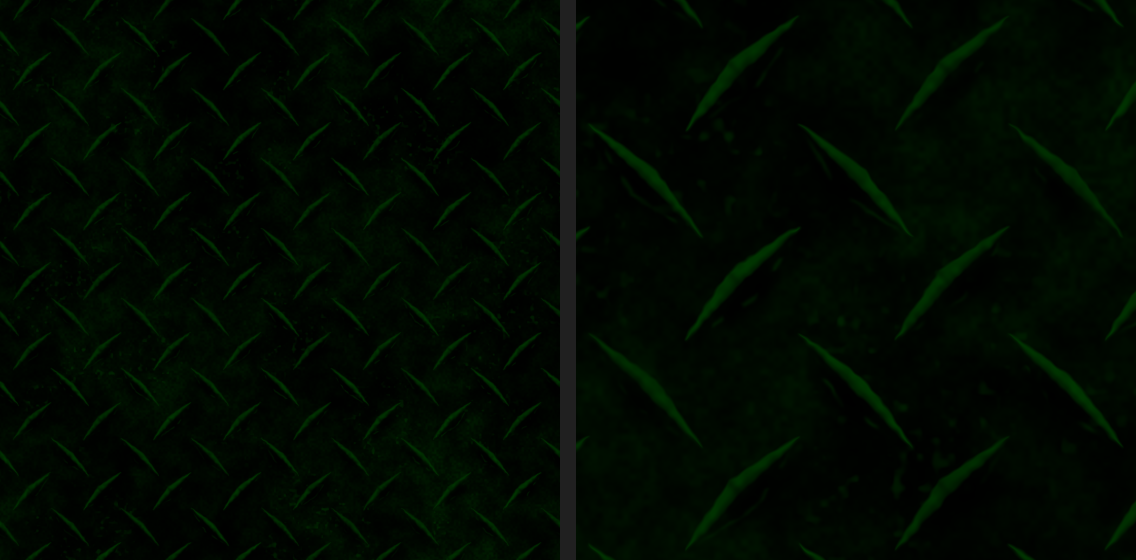
Left, the full canvas; right, a detail of the centre.
A Shadertoy shader for this texture:

```glsl
// Dark green diamond tread plate: 8 by 8 pairs of slanted raised lugs on grimy metal.

float hash(vec2 p) {
    vec3 q = fract(vec3(p.xyx) * 0.1031);
    q += dot(q, q.yzx + 33.33);
    return fract((q.x + q.y) * q.z);
}

// Value noise on uv 0..1 that wraps after a whole number of lattice cells.
float wrapNoise(vec2 uv, float cells) {
    vec2 p = uv * cells, i = floor(p), f = fract(p);
    f = f * f * (3.0 - 2.0 * f);
    vec2 a = mod(i, cells), b = mod(i + 1.0, cells);
    float seed = cells * 1.7;
    return mix(mix(hash(a + seed), hash(vec2(b.x, a.y) + seed), f.x),
               mix(hash(vec2(a.x, b.y) + seed), hash(b + seed), f.x), f.y);
}

float fbm(vec2 uv, float cells) {
    float sum = 0.0, weight = 0.5;
    for (int k = 0; k < 5; k++) {
        sum += weight * wrapNoise(uv, cells);
        weight *= 0.6;
        cells *= 2.0;
    }
    return sum / 1.153;
}

// Adds one lattice of lugs; slant is +1 for rising, -1 for falling.
float addLugs(float green, vec2 uv, vec2 center, float slant) {
    vec2 p = uv * 8.0 - center + 0.5;
    vec2 q = fract(p) - 0.5;
    float variation = hash(mod(floor(p), 8.0) + slant * 7.0 + 20.0);
    float soft = 6.0 / iResolution.y + 0.006;
    float grain = wrapNoise(uv, 200.0);

    // Lug axes: along its length, and across toward the lit upper side
    float along = (q.x + slant * q.y) * 0.7071;
    float across = (q.y - slant * q.x) * 0.7071 + (grain - 0.5) * 0.012;
    float taper = max(1.0 - abs(along + 0.015 * slant) / 0.395, 0.0);
    float rising = step(0.0, slant);
    float top = mix(0.072, 0.09, rising) * pow(taper, 0.72);
    float ridge = mix(0.002, 0.012, rising) * pow(taper, 1.5);
    float base = -0.085 * taper;

    // Shadow on the lower facet and the plate beneath it
    float shade = exp(-pow((across + 0.055) / 0.075, 2.0) - pow(along / 0.24, 2.0));
    green *= 1.0 - 0.85 * shade;

    // Broken glint along the lower rim
    float rim = exp(-pow((across - base) / 0.012, 2.0)) * smoothstep(0.1, 0.5, taper);
    green += 0.06 * rim * (0.4 + variation) * smoothstep(0.45, 0.8, wrapNoise(uv, 110.0));

    // Lit upper facet, fading toward the ridge, notched at the crest
    float facet = smoothstep(-soft, soft, top - across)
                * smoothstep(-soft, soft, across - ridge)
                * smoothstep(0.0, 0.05, taper);
    float rise = clamp((across - ridge) / max(top - ridge, 0.01), 0.0, 1.0);
    float lit = mix(0.105, 0.185, smoothstep(0.0, 0.65, rise));
    lit *= 0.86 + 0.18 * variation + 0.25 * (grain - 0.5);
    lit *= 1.0 - 0.25 * rising * exp(-pow((along + 0.025) / 0.018, 2.0));
    green = mix(green, lit, facet);

    // Soft spill around the lit edge
    return green + 0.012 * (1.0 - facet) * taper
                 * exp(-pow((across - top) / 0.03, 2.0));
}

void mainImage(out vec4 fragColor, in vec2 fragCoord) {
    vec2 uv = fragCoord / iResolution.xy;

    // Grimy plate: broad stains with finer mottling
    float stains = smoothstep(0.2, 0.8, fbm(uv, 5.0));
    float mottle = smoothstep(0.15, 0.85, fbm(uv, 32.0));
    float grime = 0.55 * stains + 0.45 * mottle;
    float green = 0.002 + 0.095 * grime * grime;
    green *= 0.75 + 0.5 * wrapNoise(uv, 256.0);

    // Small scuffs gathered in patches
    float patches = smoothstep(0.4, 0.8, wrapNoise(uv, 14.0));
    float scuffs = smoothstep(0.62, 0.95, 0.6 * wrapNoise(uv, 120.0) + 0.4 * wrapNoise(uv, 210.0));
    green += 0.09 * patches * scuffs;

    green = addLugs(green, uv, vec2(0.474, -0.01), 1.0);
    green = addLugs(green, uv, vec2(0.984, 0.48), -1.0);

    fragColor = vec4(0.0, green, 0.0, 1.0);
}
```
